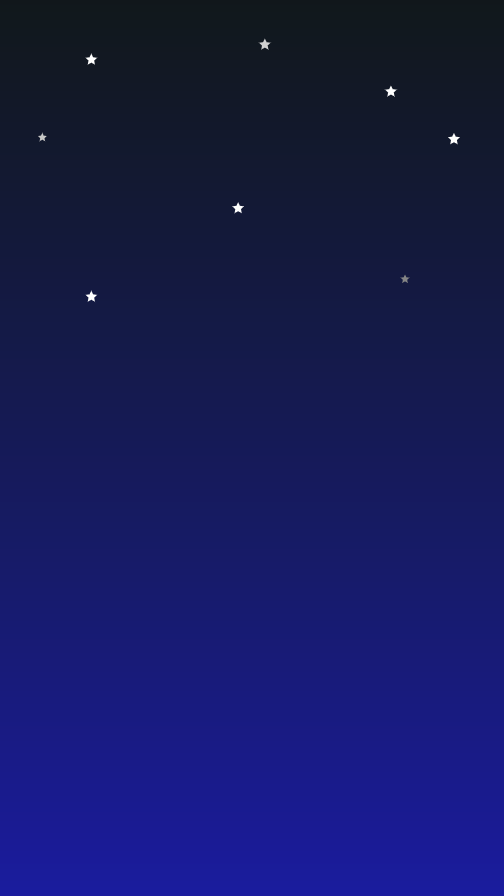
Reproduce this background procedurally as a Shadertoy shader.

```glsl
// A night sky: a gently bent vertical gradient from near-black down to
// deep blue, with a few small five-pointed stars in the upper part.
// Each star is a folded distance function filled with its own grey.

const float TAU = 6.2831853;
const vec3 SKY_TOP = vec3(0.067, 0.092, 0.106);
const vec3 SKY_BOTTOM = vec3(0.104, 0.108, 0.620);
const vec3 SKY_BEND = vec3(-0.006, 0.012, -0.080); // bow of the gradient
const float STAR_RADIUS = 0.0120; // share of the canvas width
const float INNER_RATIO = 0.5;    // notch radius over tip radius

// Each star: centre as a share of the canvas, relative size, brightness
const int STAR_COUNT = 8;
const vec4 STARS[STAR_COUNT] = vec4[STAR_COUNT](
    vec4(0.1812, 0.9334, 1.00, 1.00),
    vec4(0.5255, 0.9502, 1.00, 0.82),
    vec4(0.7757, 0.8978, 1.00, 1.00),
    vec4(0.9007, 0.8447, 1.03, 1.00),
    vec4(0.0840, 0.8466, 0.76, 0.78),
    vec4(0.4725, 0.7676, 1.00, 1.00),
    vec4(0.8036, 0.6885, 0.76, 0.52),
    vec4(0.1812, 0.6688, 1.00, 1.00)
);

// Signed distance to the edges of a star with one tip pointing up
float starDistance(vec2 p, float radius) {
    float sector = TAU / 5.0;
    float angle = atan(p.x, p.y + 1e-7);
    angle = abs(mod(angle + 0.5 * sector, sector) - 0.5 * sector);
    vec2 folded = length(p) * vec2(sin(angle), cos(angle));

    vec2 tip = vec2(0.0, radius);
    vec2 notch = radius * INNER_RATIO * vec2(sin(0.5 * sector), cos(0.5 * sector));
    vec2 edge = notch - tip;
    return dot(folded - tip, normalize(vec2(-edge.y, edge.x)));
}

// Antialiased fill of a distance
float coverage(float dist, float pixel) {
    return clamp(0.5 - dist / pixel, 0.0, 1.0);
}

vec3 skyColor(float depth) {
    return mix(SKY_TOP, SKY_BOTTOM, depth) + SKY_BEND * depth * (1.0 - depth);
}

void mainImage(out vec4 fragColor, in vec2 fragCoord) {
    vec2 uv = fragCoord / iResolution.xy;
    vec2 aspect = vec2(1.0, iResolution.y / iResolution.x);
    float pixel = 1.0 / iResolution.x;

    vec3 color = skyColor(1.0 - uv.y);

    // Stars
    for (int i = 0; i < STAR_COUNT; i++) {
        vec4 star = STARS[i];
        vec2 offset = (uv - star.xy) * aspect;
        float dist = starDistance(offset, STAR_RADIUS * star.z);
        color = mix(color, vec3(star.w), coverage(dist, pixel));
    }

    fragColor = vec4(color, 1.0);
}
```
